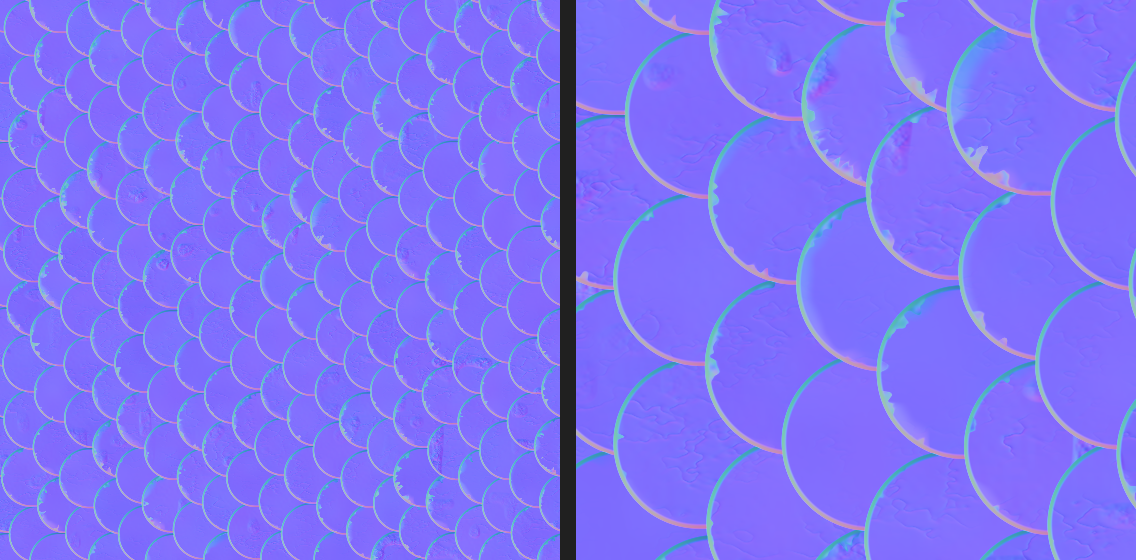
Left, the full canvas; right, a detail of the centre.
Give the GLSL for this texture map, as a Shadertoy shader.

```glsl
#define COLUMNS 20.0
#define ROWS 10.0
#define RADIUS 0.0515
#define SHIFT 0.011
#define JITTER vec2(0.014, 0.010)
#define EDGE 0.0025
#define EDGE_SLOPE 1.5
#define CHIP_DEPTH 0.014
#define BASE_TILT vec2(0.14, 0.0)
#define TILT_SPREAD 0.07
#define STEEP_SHADE 0.3

float hash(vec2 p) {
    vec3 q = fract(p.xyx * vec3(0.1031, 0.1030, 0.0973));
    q += dot(q, q.yzx + 33.33);
    return fract((q.x + q.y) * q.z);
}

vec2 hash2(vec2 p) {
    return vec2(hash(p + 17.3), hash(p + 61.7));
}

float noise(vec2 p) {
    vec2 i = floor(p), f = fract(p);
    f = f * f * (3.0 - 2.0 * f);
    return mix(mix(hash(i), hash(i + vec2(1, 0)), f.x),
               mix(hash(i + vec2(0, 1)), hash(i + vec2(1, 1)), f.x), f.y);
}

float fbm(vec2 p) {
    return 0.55 * noise(p) + 0.28 * noise(p * 2.1 + 9.0) + 0.17 * noise(p * 4.3 + 23.0);
}

// Height of the fine surface damage: creases, pits and grain
float relief(vec2 q, vec2 seed, float rough) {
    float ridge = 1.0 - abs(2.0 * fbm(mat2(42, 30, -52, 72) * q + seed) - 1.0);
    float patches = smoothstep(0.25, 0.75, noise(q * 45.0 - seed));
    float creases = patches * pow(ridge, 8.0);
    float cluster = smoothstep(0.74, 0.9, noise(q * 34.0 + seed.yx));
    float pits = cluster * fbm(q * 110.0 + seed);
    float grain = noise(q * 210.0 + seed);
    return rough * (0.0003 * creases + 0.0024 * rough * rough * pits + 0.00008 * grain);
}

vec2 reliefSlope(vec2 q, vec2 seed, float rough) {
    vec2 e = vec2(0.001, 0.0);
    float h = relief(q, seed, rough);
    return (h - vec2(relief(q + e.xy, seed, rough), relief(q + e.yx, seed, rough))) / e.x;
}

// Surface slope of one scale; q is relative to its centre, depth is measured from its rim
vec2 scaleSlope(vec2 q, vec2 outward, float depth, vec2 id) {
    vec2 seed = 100.0 * hash2(id + 5.0);
    float rough = mix(0.15, 1.0, hash(id + 31.0));
    float wear = hash(id + 47.0);

    // Tilted, gently uneven body
    vec2 slope = BASE_TILT + TILT_SPREAD * (hash2(id + 83.0) - 0.5);
    slope += 0.06 * (vec2(noise(q * 30.0 + seed), noise(q * 30.0 - seed)) - 0.5);
    slope += reliefSlope(q, seed, rough);

    // Worn shoulder that follows the free edge in patches
    float exposed = smoothstep(0.0, 0.5, -outward.x);
    float along = noise(outward * 2.6 + seed);
    float shoulder = 0.016 * wear * smoothstep(0.3, 0.8, along);
    slope += outward * 0.35 * wear * exposed * (1.0 - smoothstep(0.3 * shoulder, shoulder + 0.001, depth));

    // Jagged flakes, long along the rim and shallow across it
    float flakes = smoothstep(0.25, 0.8, noise(outward * 4.5 + seed.yx));
    float jagged = 0.15 + noise(outward * 13.0 + q * 60.0 + seed) * noise(q * 190.0 - seed) * 1.7;
    float chip = CHIP_DEPTH * wear * exposed * flakes * jagged;
    float chipped = 1.0 - smoothstep(chip - 0.0008, chip + 0.0006, depth);
    vec2 jag = vec2(noise(q * 230.0 + seed), noise(q * 230.0 - seed)) - 0.5;
    float facet = 0.15 + 0.7 * noise(q * 190.0 + seed.yx);
    slope = mix(slope, outward * facet + 0.8 * jag, chipped);

    // Raised lip where a flake broke away
    float lip = exp(-pow((depth - chip) / 0.0009, 2.0)) * smoothstep(0.001, 0.004, chip);
    slope += outward * 0.45 * lip * (noise(q * 120.0 - seed) - 0.15);

    // Thin bevelled rim
    float rim = 1.0 - smoothstep(0.2 * EDGE, 1.3 * EDGE, depth);
    return mix(slope, outward * EDGE_SLOPE, rim);
}

void mainImage(out vec4 fragColor, in vec2 fragCoord) {
    vec2 p = fragCoord / iResolution.y;
    float pixel = 1.0 / iResolution.y;
    float nearColumn = floor((p.x - SHIFT) * COLUMNS);
    vec2 slope = BASE_TILT;

    // Layer the scales from left to right, each column over the previous one
    for (int i = -3; i <= 1; i++) {
        float column = nearColumn + float(i);
        float stagger = 0.5 * mod(column, 2.0);
        float nearRow = floor(p.y * ROWS - stagger);
        for (int k = -1; k <= 1; k++) {
            float row = nearRow + float(k);
            vec2 id = mod(vec2(column, row), vec2(COLUMNS, ROWS));
            float radius = RADIUS * mix(0.97, 1.05, hash(id + 11.0));
            vec2 centre = vec2(SHIFT + column / COLUMNS + RADIUS, (row + 0.5 + stagger) / ROWS);
            centre += JITTER * (hash2(id) - 0.5);

            // Round on the left, straight sided on the right
            vec2 q = p - centre;
            vec2 arm = vec2(min(q.x, 0.0), q.y);
            float reach = length(arm);
            float depth = radius - reach;
            float cover = clamp(0.5 + 0.7 * depth / pixel, 0.0, 1.0);
            if (cover > 0.0) {
                vec2 outward = arm / max(reach, 0.0001);
                slope = mix(slope, scaleSlope(q, outward, depth, id), cover);
            }
        }
    }

    // Encode the normal in a frame turned by a quarter, shortened on steep parts
    vec3 normal = normalize(vec3(-slope.y, -slope.x, 1.0));
    normal *= 1.0 - STEEP_SHADE * smoothstep(0.0, 0.4, 1.0 - normal.z);
    fragColor = vec4(0.5 + 0.5 * normal, 1.0);
}
```
